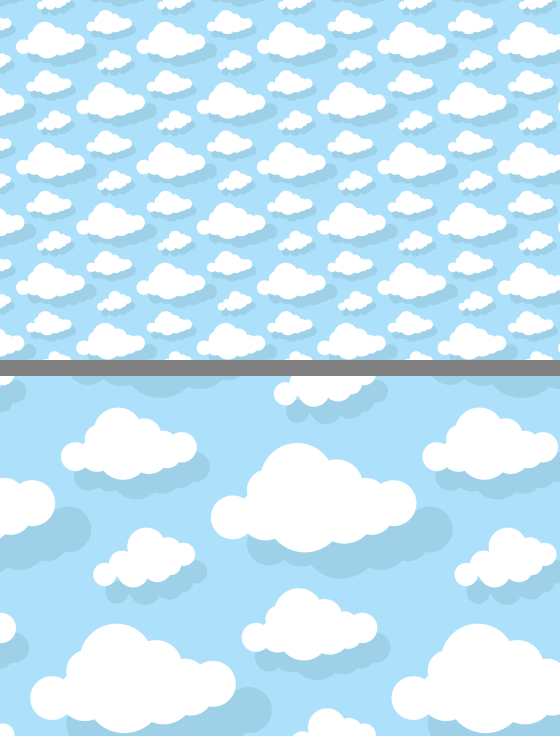
Top: the whole. Bottom: its middle third, enlarged.
This pattern is drawn by a WebGL 2 fragment shader. Its source:

```glsl
#version 300 es
precision highp float;
// Flat white clouds with offset shadows on a pale blue sky.
// Three clouds, built as unions of circles, repeat on a staggered lattice;
// lengths are in units of 1/768 of the canvas width, y pointing down.

uniform vec2 u_resolution;
out vec4 outColor;

const float PERIOD = 165.2;

// Puffs as (x, y, radius) around the middle of each cloud
const vec3 BROAD[10] = vec3[10](
    vec3(-37.0, 9.0, 10.0), vec3(-21.0, -3.5, 9.5), vec3(-7.5, -8.0, 17.0),
    vec3(10.5, -5.5, 12.0), vec3(24.0, 0.5, 9.5), vec3(36.5, 2.5, 10.5),
    vec3(-22.0, 7.5, 12.0), vec3(-4.0, 7.0, 18.0), vec3(14.0, 7.0, 14.0),
    vec3(26.5, 7.0, 10.0));
const vec3 WISP[8] = vec3[8](
    vec3(-18.0, 7.7, 5.3), vec3(-10.0, 3.0, 6.2), vec3(1.0, -5.0, 8.7),
    vec3(11.0, -3.0, 6.3), vec3(18.0, -1.5, 5.3), vec3(-5.0, 6.3, 7.3),
    vec3(6.0, 4.5, 6.7), vec3(12.0, 3.0, 5.0));

float broadCloud(vec2 p) {
    float d = 1e3;
    for (int i = 0; i < 10; i++) d = min(d, length(p - BROAD[i].xy) - BROAD[i].z);
    return d;
}

float wispCloud(vec2 p) {
    float d = 1e3;
    for (int i = 0; i < 8; i++) d = min(d, length(p - WISP[i].xy) - WISP[i].z);
    return d;
}

// Offset from the nearest lattice copy of a centre
vec2 wrap(vec2 p) {
    return mod(p + 0.5 * PERIOD, PERIOD) - 0.5 * PERIOD;
}

// Distance to all clouds; each size casts its shadow by its own offset
float clouds(vec2 p, float shadow) {
    float d = 1e3;
    for (int i = 0; i < 2; i++) {
        vec2 q = p - 0.5 * PERIOD * float(i);
        d = min(d, broadCloud(wrap(q - vec2(69.0, 55.0) - shadow * vec2(16.5, 12.0))));
        d = min(d, 0.66 * broadCloud(wrap(q - vec2(149.7, 30.3) - shadow * vec2(6.0, 9.0)) / 0.66));
        d = min(d, wispCloud(wrap(q - vec2(156.7, 82.4) - shadow * vec2(5.5, 8.0))));
    }
    return d;
}

void main() {
    float unit = 768.0 / u_resolution.x;
    vec2 p = vec2(gl_FragCoord.x, u_resolution.y - gl_FragCoord.y) * unit;
    float soft = 0.7 * unit;

    vec3 sky = vec3(0.68, 0.88, 0.98);
    vec3 shade = vec3(0.62, 0.82, 0.91);
    vec3 color = mix(shade, sky, smoothstep(-soft, soft, clouds(p, 1.0)));
    color = mix(vec3(1.0), color, smoothstep(-soft, soft, clouds(p, 0.0)));
    outColor = vec4(color, 1.0);
}
```
